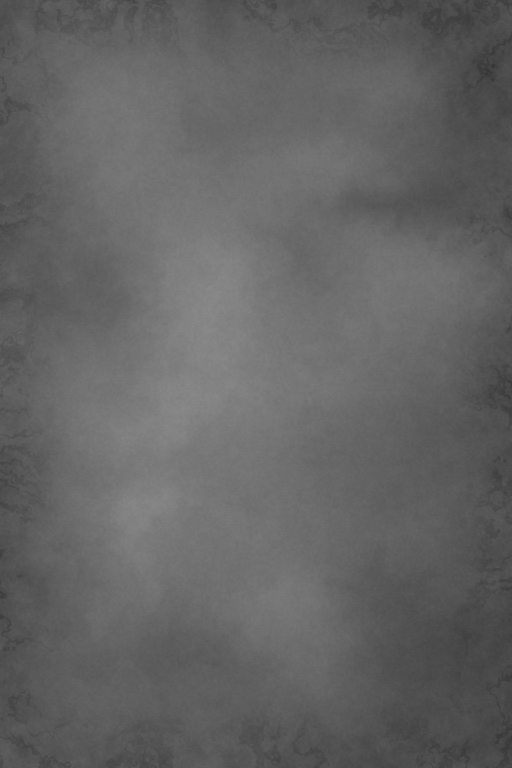
This background is drawn by a Shadertoy shader. Its source:

```glsl
// Draws a mottled grey studio backdrop with soft clouds, worn borders and fine grain.

// Sine-free hash: one value in 0..1 per cell
float hash(vec2 cell) {
    vec3 h = fract(vec3(cell.xyx) * 0.1031);
    h += dot(h, h.yzx + 33.33);
    return fract((h.x + h.y) * h.z);
}

// Smoothly interpolated value noise
float valueNoise(vec2 p) {
    vec2 cell = floor(p);
    vec2 f = fract(p);
    vec2 w = f * f * (3.0 - 2.0 * f);
    float low = mix(hash(cell), hash(cell + vec2(1.0, 0.0)), w.x);
    float high = mix(hash(cell + vec2(0.0, 1.0)), hash(cell + vec2(1.0)), w.x);
    return mix(low, high, w.y);
}

// Layered noise, rotated per octave, roughly -0.5..0.5
float fbm(vec2 p, float roughness) {
    float sum = 0.0;
    float amplitude = 0.5;
    float total = 0.0;
    for (int i = 0; i < 6; i++) {
        sum += amplitude * (valueNoise(p) - 0.5);
        total += amplitude;
        p = mat2(1.6, 1.2, -1.2, 1.6) * p + 17.3;
        amplitude *= roughness;
    }
    return sum / total;
}

// Soft elliptical patch, 1 at its centre
float patchAt(vec2 p, vec2 centre, vec2 radius) {
    vec2 d = (p - centre) / radius;
    return exp(-dot(d, d));
}

// Pale cloud patches
float lightClouds(vec2 p) {
    float tone = 0.04 * patchAt(p, vec2(0.25, 0.61), vec2(0.07, 0.10));
    tone += 0.04 * patchAt(p, vec2(0.28, 0.47), vec2(0.13, 0.05));
    tone += 0.06 * patchAt(p, vec2(0.19, 0.31), vec2(0.06, 0.11));
    tone += 0.04 * patchAt(p, vec2(0.13, 0.47), vec2(0.07, 0.07));
    tone += 0.06 * patchAt(p, vec2(0.42, 0.80), vec2(0.10, 0.05));
    tone += 0.04 * patchAt(p, vec2(0.49, 0.91), vec2(0.06, 0.05));
    tone += 0.06 * patchAt(p, vec2(0.58, 0.64), vec2(0.10, 0.06));
    tone += 0.04 * patchAt(p, vec2(0.36, 0.22), vec2(0.06, 0.09));
    tone += 0.04 * patchAt(p, vec2(0.14, 0.86), vec2(0.11, 0.10));
    return tone;
}

// Shadowy cloud patches
float darkClouds(vec2 p) {
    float tone = 0.06 * patchAt(p, vec2(0.51, 0.74), vec2(0.08, 0.05));
    tone += 0.05 * patchAt(p, vec2(0.40, 0.64), vec2(0.05, 0.06));
    tone += 0.03 * patchAt(p, vec2(0.32, 0.82), vec2(0.07, 0.06));
    tone += 0.05 * patchAt(p, vec2(0.12, 0.61), vec2(0.06, 0.04));
    tone += 0.04 * patchAt(p, vec2(0.57, 0.44), vec2(0.10, 0.08));
    tone += 0.04 * patchAt(p, vec2(0.43, 0.42), vec2(0.06, 0.05));
    tone += 0.05 * patchAt(p, vec2(0.55, 0.16), vec2(0.11, 0.17));
    tone += 0.04 * patchAt(p, vec2(0.25, 0.13), vec2(0.08, 0.09));
    tone += 0.02 * patchAt(p, vec2(0.60, 0.87), vec2(0.10, 0.10));
    return tone;
}

// Thin, broken lines where warped noise crosses zero
float veins(vec2 p) {
    vec2 bend = vec2(fbm(p * 9.0, 0.6), fbm(p * 9.0 + 41.0, 0.6));
    float ridge = abs(fbm(p * 13.0 + bend * 3.0, 0.55));
    return 1.0 - smoothstep(0.0, 0.07, ridge);
}

void mainImage(out vec4 fragColor, in vec2 fragCoord) {
    // Height spans 0..1; width follows the 2:3 layout
    vec2 uv = fragCoord / iResolution.xy;
    vec2 p = uv * vec2(0.6667, 1.0);

    // Ragged displacement gives the clouds irregular outlines
    vec2 warp = vec2(fbm(p * 9.0 + 3.0, 0.6), fbm(p * 9.0 + 29.0, 0.6));
    vec2 cloudP = p + warp * 0.11;

    // Broad central light and local clouds
    float tone = 0.345 + 0.125 * patchAt(p, vec2(0.27, 0.52), vec2(0.28, 0.43));
    tone += lightClouds(cloudP) - darkClouds(cloudP);
    tone += 0.09 * fbm(p * 7.0 + warp * 1.5 + 8.0, 0.55);

    // Worn, darker borders
    vec2 inset = min(p, vec2(0.6667, 1.0) - p);
    float edgeDistance = min(inset.x, inset.y) + warp.x * 0.05;
    float wear = 1.0 - smoothstep(0.0, 0.11, edgeDistance);
    tone -= wear * (0.04 + 0.045 * veins(p));
    tone += wear * 0.10 * fbm(p * 36.0, 0.7);

    // Plaster texture and film grain
    tone += 0.035 * fbm(p * 75.0, 0.75);
    tone += 0.022 * (valueNoise(p * 480.0) - 0.5);

    fragColor = vec4(vec3(clamp(tone, 0.0, 1.0)), 1.0);
}
```
